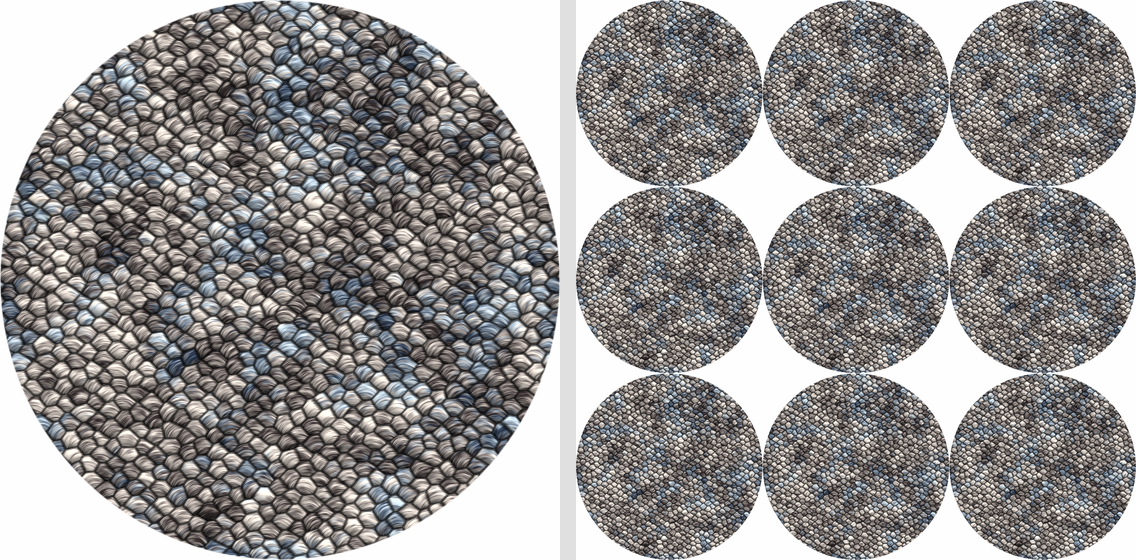
Left: one tile. Right: repeated 3 by 3.
Write a WebGL 1 fragment shader that draws this texture.

```glsl
precision highp float;
// Round swatch of looped wool carpet on white: a staggered diagonal lattice of
// puffy yarn loops, each shaded as a small mound and streaked by arched fibres.
// The lattice has whole-number steps per canvas, so cells and noise wrap.
uniform vec2 u_resolution;

// Canvas to lattice, and the adjugate that leads back (divide by CELLS)
const mat2 TO_LATTICE = mat2(19.0, -20.0, 35.0, 30.0);
const mat2 TO_CANVAS = mat2(30.0, 20.0, -35.0, 19.0);
const float CELLS = 1270.0;

const vec2 LOOP_SIZE = vec2(0.0205, 0.0160);
const float LOOP_ANGLE = 0.25;
const float ANGLE_SPREAD = 1.1;
const float JITTER = 0.009;
const float HEIGHT_SPREAD = 0.5;
const vec2 LIGHT = vec2(0.35, 0.94);
const float FIBRES = 5.5;
const float FIBRE_ARCH = 0.55;
const float DISC_RADIUS = 0.499;

const vec3 BACKGROUND = vec3(1.0, 0.995, 0.995);
const vec3 WOOL_DARK = vec3(0.17, 0.14, 0.145);
const vec3 WOOL_PALE = vec3(0.93, 0.89, 0.85);
const vec3 BLUE_DARK = vec3(0.12, 0.20, 0.31);
const vec3 BLUE_PALE = vec3(0.74, 0.84, 0.91);

float hash(vec2 p) {
  vec3 q = fract(p.xyx * vec3(0.1031, 0.1030, 0.0973));
  q += dot(q, q.yzx + 33.33);
  return fract((q.x + q.y) * q.z);
}

// Value noise that repeats after a whole period
float noise(vec2 p, float period) {
  vec2 i = floor(p);
  vec2 f = fract(p);
  f = f * f * (3.0 - 2.0 * f);
  vec2 a = mod(i, period);
  vec2 b = mod(i + 1.0, period);
  return mix(mix(hash(a), hash(vec2(b.x, a.y)), f.x),
             mix(hash(vec2(a.x, b.y)), hash(b), f.x), f.y);
}

mat2 rotation(float angle) {
  float c = cos(angle);
  float s = sin(angle);
  return mat2(c, -s, s, c);
}

vec3 carpet(vec2 uv) {
  // Find the highest loop here and the runner-up
  vec2 base = floor(TO_LATTICE * uv + 0.5);
  float top = -9.0;
  float next = -9.0;
  vec2 topId = vec2(0.0);
  vec2 topLocal = vec2(0.0);
  vec2 topOffset = vec2(0.0);
  for (int j = -1; j <= 1; j++) {
    for (int i = -1; i <= 1; i++) {
      vec2 corner = TO_CANVAS * (base + vec2(float(i), float(j)));
      vec2 id = floor(mod(corner + 0.5, CELLS));
      vec2 shift = vec2(hash(id + 11.0), hash(id + 47.0)) - 0.5;
      vec2 offset = uv - corner / CELLS - shift * JITTER;
      float angle = LOOP_ANGLE + (hash(id + 83.0) - 0.5) * ANGLE_SPREAD;
      vec2 local = rotation(angle) * offset / LOOP_SIZE;
      float height = 1.0 - dot(local, local) + (hash(id + 131.0) - 0.5) * HEIGHT_SPREAD;
      if (height > top) {
        next = top;
        top = height;
        topId = id;
        topLocal = local;
        topOffset = offset;
      } else {
        next = max(next, height);
      }
    }
  }

  // Fibres arch over the loop; the seed keeps each loop's streaks its own
  float across = topLocal.y + FIBRE_ARCH * topLocal.x * topLocal.x;
  vec2 seed = 200.0 * vec2(hash(topId + 171.0), hash(topId + 213.0));
  vec2 along = vec2(topLocal.x * 1.3, across * FIBRES) + seed;
  float strand = 0.6 * noise(along, 256.0) + 0.4 * noise(along * vec2(1.6, 2.1) + 31.0, 256.0);
  float tint = noise(along * vec2(0.7, 0.6) + 67.0, 256.0);

  // Yarn colour: loop tone, drifting patches and strands
  float patchTone = noise(uv * 11.0, 11.0) - 0.5;
  float tone = 0.60 + 0.50 * (hash(topId + 257.0) - 0.5) + 0.45 * patchTone
             + 1.25 * (strand - 0.5);
  tone = clamp(tone, 0.0, 1.0);
  float blueness = 0.5 * noise(uv * 13.0 + 5.0, 13.0) + 0.35 * hash(topId + 307.0) + 0.35 * tint;
  float blue = 0.75 * smoothstep(0.58, 0.92, blueness);
  vec3 yarn = mix(mix(WOOL_DARK, WOOL_PALE, tone), mix(BLUE_DARK, BLUE_PALE, tone), blue);

  // Dark creases between loops, lit tops and shaded undersides
  float crease = smoothstep(0.0, 0.75, top - next) * smoothstep(-0.5, 0.35, top);
  float facing = smoothstep(-1.3, 0.4, dot(topOffset, LIGHT) / LOOP_SIZE.y);
  return yarn * mix(0.30, 1.0, crease) * mix(0.48, 1.16, facing);
}

void main() {
  vec2 uv = gl_FragCoord.xy / u_resolution;
  vec2 pixel = 1.0 / u_resolution;

  // Four samples per pixel smooth the loop edges
  vec3 wool = vec3(0.0);
  for (int k = 0; k < 4; k++) {
    vec2 corner = vec2(mod(float(k), 2.0), floor(float(k) / 2.0)) - 0.5;
    wool += 0.25 * carpet(uv + corner * 0.5 * pixel);
  }

  float edge = length(uv - 0.5) - DISC_RADIUS;
  float outside = smoothstep(-pixel.y, pixel.y, edge);
  gl_FragColor = vec4(mix(wool, BACKGROUND, outside), 1.0);
}
```
